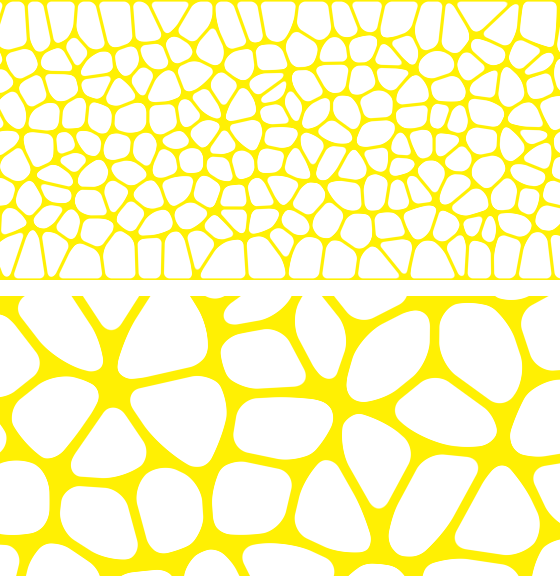
Top, the full canvas; bottom, a detail of the centre.
Reproduce this pattern procedurally as a Shadertoy shader.

```glsl
// Irregular white cells with rounded corners, parted by a yellow web.

const vec3  WEB_COLOR  = vec3(1.00, 0.94, 0.01);
const vec3  CELL_COLOR = vec3(1.0);
const float ROWS       = 9.0;    // rows of seeds, bottom to top
const float MARGIN     = 0.55;   // free space beyond the outer rows, in cells
const float JITTER     = 0.80;   // irregularity of the seeds, 0 to 1
const float HALF_GAP   = 0.057;  // half the web thickness, in cells
const float ROUNDING   = 0.21;   // corner radius, in cells
const vec2  HASH_SHIFT = vec2(37.0, 71.0);

vec2 hash22(vec2 p) {
    vec3 q = fract(p.xyx * vec3(0.1031, 0.1030, 0.0973));
    q += dot(q, q.yzx + 33.33);
    return fract((q.xx + q.yz) * q.zy);
}

// Jittered seed of a grid slot; every other row is staggered.
vec2 seedPoint(vec2 slot) {
    vec2 offset = 0.5 + JITTER * (hash22(slot + HASH_SHIFT) - 0.5);
    return slot + offset + vec2(0.5 * mod(slot.y, 2.0) - 0.25, 0.0);
}

bool hasSeed(vec2 slot) {
    return slot.y >= 0.0 && slot.y < ROWS;
}

vec2 nearestSlot(vec2 p) {
    vec2 base = floor(p), best = base;
    float bestDist = 1e5;
    for (int j = -2; j <= 2; j++)
    for (int i = -2; i <= 2; i++) {
        vec2 slot = base + vec2(i, j);
        if (!hasSeed(slot)) continue;
        vec2 d = seedPoint(slot) - p;
        float dist = dot(d, d);
        if (dist < bestDist) { bestDist = dist; best = slot; }
    }
    return best;
}

// Squared depth of intrusion into the rounding zone along one wall.
float wallPressure(float wallDist) {
    float depth = max(HALF_GAP + ROUNDING - wallDist, 0.0);
    return depth * depth;
}

// Signed distance to the rounded cell, negative inside.
float cellDistance(vec2 p) {
    vec2 home = nearestSlot(p);
    vec2 seed = seedPoint(home);

    // Bottom and top of the canvas act as walls too.
    float pressure = wallPressure(p.y + MARGIN)
                   + wallPressure(ROWS + MARGIN - p.y);

    for (int j = -2; j <= 2; j++)
    for (int i = -2; i <= 2; i++) {
        vec2 slot = home + vec2(i, j);
        if ((i == 0 && j == 0) || !hasSeed(slot)) continue;
        vec2 other = seedPoint(slot);
        pressure += wallPressure(dot(0.5 * (seed + other) - p, normalize(other - seed)));
    }
    return sqrt(pressure) - ROUNDING;
}

void mainImage(out vec4 fragColor, in vec2 fragCoord) {
    float pixel = (ROWS + 2.0 * MARGIN) / iResolution.y;
    vec2 p = fragCoord * pixel - vec2(0.0, MARGIN);

    float web = smoothstep(-0.7 * pixel, 0.7 * pixel, cellDistance(p));
    fragColor = vec4(mix(CELL_COLOR, WEB_COLOR, web), 1.0);
}
```
